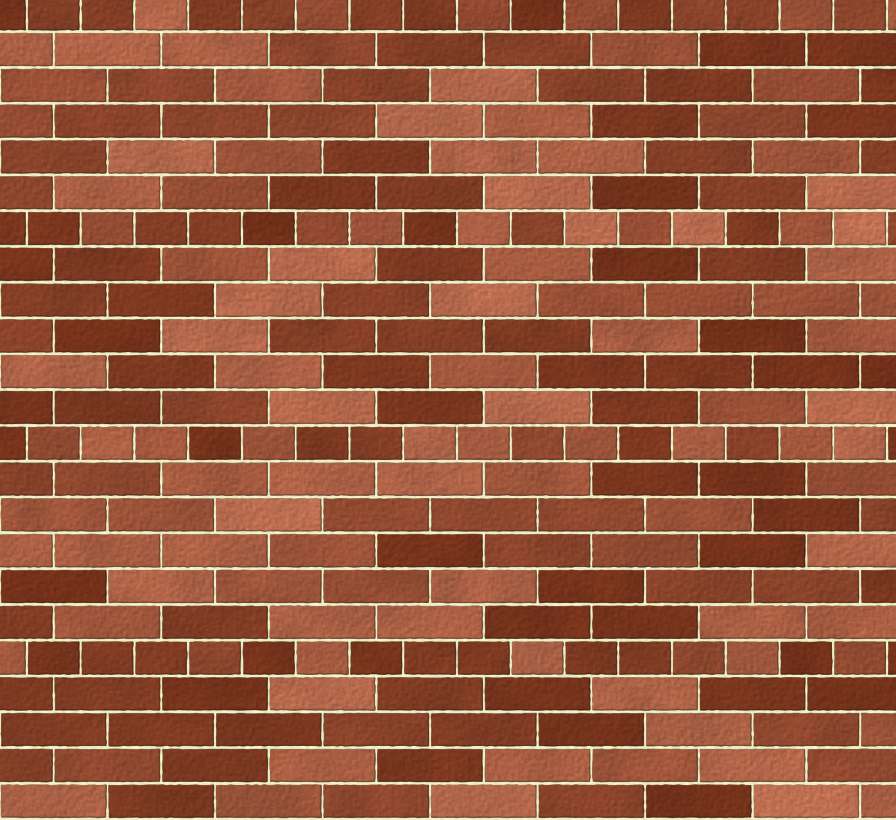
Give the GLSL for this texture, as a Shadertoy shader.

```glsl
// Red brick wall: half-offset stretcher courses with a course of short headers
// every sixth row. Each brick is a wobbly rounded box with a hashed tone, a
// soft mottle, embossed grain and a shaded lower right edge over pale mortar.

// Integer hash of a lattice point, 0 to 1
float hash(vec2 p) {
    uvec2 q = uvec2(ivec2(p)) * uvec2(1597334673u, 3812015801u);
    uint n = (q.x ^ q.y) * 1597334673u;
    n = (n ^ (n >> 15)) * 2246822519u;
    n ^= n >> 13;
    return float(n & 0xffffffu) / 16777215.0;
}

float valueNoise(vec2 p) {
    vec2 i = floor(p), f = fract(p);
    f = f * f * (3.0 - 2.0 * f);
    return mix(mix(hash(i), hash(i + vec2(1, 0)), f.x),
               mix(hash(i + vec2(0, 1)), hash(i + vec2(1, 1)), f.x), f.y);
}

// Fine pitted surface height
float grainHeight(vec2 p) {
    return 0.6 * valueNoise(p * 270.0) + 0.4 * valueNoise(p * 480.0 + 31.0);
}

float roundedBox(vec2 p, vec2 halfSize, float radius) {
    vec2 q = abs(p) - halfSize + radius;
    return length(max(q, 0.0)) + min(max(q.x, q.y), 0.0) - radius;
}

void mainImage(out vec4 fragColor, in vec2 fragCoord) {
    // Canvas widths, measured down from the top left
    vec2 p = vec2(fragCoord.x, iResolution.y - fragCoord.y) / iResolution.x;
    float aa = 0.7 / iResolution.x;

    // Course layout
    float courseY = (p.y + 0.0046) / 0.03995;
    float row = floor(courseY);
    bool header = mod(row, 6.0) < 0.5;
    bool shifted = header || mod(row, 2.0) > 0.5;
    vec2 cell = vec2(header ? 0.06 : 0.12, 0.03995);
    float courseX = p.x / cell.x + (shifted ? 0.5 : 0.0);
    vec2 id = vec2(floor(courseX), row);
    vec2 local = (fract(vec2(courseX, courseY)) - 0.5) * cell;

    // Brick outline with slightly ragged edges
    vec2 halfSize = 0.5 * cell - vec2(0.0014, 0.0018);
    float ragged = (valueNoise(p * 210.0) - 0.5) * 0.0009;
    float d = roundedBox(local, halfSize, 0.001) + ragged;

    // Brick tone, mottle and grain lit from the upper left
    float tone = pow(hash(id + vec2(17, 53)), 1.35);
    float mottle = valueNoise(p * 28.0 + id * 7.0) - 0.5;
    float emboss = grainHeight(p + 0.0013) - grainHeight(p - 0.0013);
    vec3 brick = mix(vec3(0.45, 0.19, 0.10), vec3(0.72, 0.42, 0.31), tone);
    brick *= 1.0 + 0.13 * mottle + 0.20 * emboss;

    // Shaded right and bottom rims
    vec2 rim = halfSize - local - ragged;
    brick *= mix(0.55, 1.0, smoothstep(-0.0005, 0.0022, min(rim.x, rim.y)));

    // Mortar, darker where it meets the bricks
    vec3 mortar = mix(vec3(0.58, 0.52, 0.40), vec3(0.93, 0.94, 0.78),
                      smoothstep(-0.0003, 0.0011, d));
    mortar *= 0.96 + 0.08 * valueNoise(p * 300.0 + 90.0);

    vec3 color = mix(brick, mortar, smoothstep(-aa, aa, d));
    fragColor = vec4(color, 1.0);
}
```
